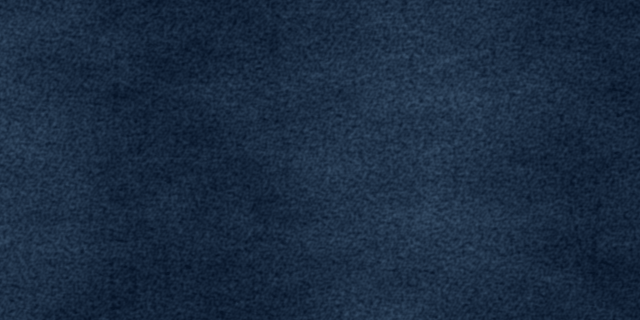
A Shadertoy shader for this texture:

```glsl
// Worn navy denim: broad vertical bands of shade carry cloudy fading,
// pale horizontal scuffs, soft vertical creases, dark flecks and a fine grain.
// Every layer is gradient noise, stretched or turned to suit the cloth.

const float TAU = 6.2831853;
const vec3 DEEP_NAVY = vec3(0.055, 0.115, 0.195);
const vec3 FADED_BLUE = vec3(0.162, 0.243, 0.335);

// Unit gradient direction for a lattice cell, from an integer hash.
vec2 cellGradient(vec2 cell, float seed) {
    ivec3 k = ivec3(cell, seed);
    uint h = uint(k.x) * 1597334677u ^ uint(k.y) * 3812015801u ^ uint(k.z) * 2798796415u;
    h = (h ^ (h >> 15u)) * 2246822519u;
    h = (h ^ (h >> 13u)) * 3266489917u;
    float angle = TAU * float((h ^ (h >> 16u)) & 65535u) / 65536.0;
    return vec2(cos(angle), sin(angle));
}

// Gradient noise, about -0.7 to 0.7.
float gradientNoise(vec2 p, float seed) {
    vec2 cell = floor(p);
    vec2 f = p - cell;
    vec2 w = f * f * f * (f * (f * 6.0 - 15.0) + 10.0);
    vec2 e = vec2(1.0, 0.0);
    float a = dot(cellGradient(cell, seed), f);
    float b = dot(cellGradient(cell + e.xy, seed), f - e.xy);
    float c = dot(cellGradient(cell + e.yx, seed), f - e.yx);
    float d = dot(cellGradient(cell + e.xx, seed), f - e.xx);
    return mix(mix(a, b, w.x), mix(c, d, w.x), w.y);
}

float cloudNoise(vec2 p, float seed) {
    float sum = 0.0;
    float weight = 1.0;
    for (int octave = 0; octave < 4; octave++) {
        sum += weight * gradientNoise(p, seed + float(octave));
        p = p * 2.03 + 7.3;
        weight *= 0.6;
    }
    return sum;
}

vec2 turn(vec2 p, float angle) {
    float c = cos(angle), s = sin(angle);
    return vec2(c * p.x - s * p.y, s * p.x + c * p.y);
}

// Soft spot of influence, 1 at its centre.
float softSpot(vec2 p, vec2 centre, vec2 radius) {
    vec2 q = (p - centre) / radius;
    return exp(-dot(q, q));
}

// Broad light: dark folds repeat across, and the top and bottom dim.
float bandShade(vec2 p) {
    float sway = 0.06 * gradientNoise(p * vec2(1.5, 2.0), 3.0);
    float across = -cos(TAU * (p.x + sway - 0.57) / 1.4);
    float fromMiddle = (p.y - 0.54) * 2.0;
    return 0.25 * across - 0.17 * fromMiddle * fromMiddle;
}

// Pale, slightly rising scuffs; strongest in the upper middle.
float scuffs(vec2 p) {
    vec2 q = turn(p, -0.14);
    float wisp = gradientNoise(q * vec2(9.0, 48.0) + cloudNoise(p * 8.0, 20.0), 21.0);
    float worn = 0.3 + softSpot(p, vec2(1.2, 0.82), vec2(0.28, 0.13));
    return smoothstep(0.12, 0.5, wisp) * worn;
}

// Thin vertical creases gathered in patches.
float creases(vec2 p) {
    float bend = 0.4 * gradientNoise(p * 6.0, 30.0);
    float line = gradientNoise(vec2(p.x * 32.0 + bend, p.y * 4.0), 31.0);
    float patches = smoothstep(-0.1, 0.4, gradientNoise(p * vec2(4.0, 2.5), 32.0));
    return smoothstep(0.1, 0.5, line) * patches;
}

// Fine cloth grain: a diagonal weave, round tufts and short cross threads.
float clothGrain(vec2 p) {
    float weave = gradientNoise(turn(p, 0.62) * vec2(112.0, 92.0), 40.0);
    float tufts = gradientNoise(turn(p, 0.31) * 66.0, 41.0);
    float threads = gradientNoise(turn(p, 0.03) * vec2(42.0, 107.0), 42.0);
    return 0.62 * weave + 0.46 * tufts + 0.4 * threads;
}

void mainImage(out vec4 fragColor, in vec2 fragCoord) {
    vec2 p = fragCoord / iResolution.y;

    // Large shapes
    float tone = 0.52 + bandShade(p);
    tone += 0.26 * cloudNoise(p * vec2(3.0, 5.0), 10.0);
    tone += 0.18 * cloudNoise(p * vec2(7.0, 20.0), 15.0);

    // Wear marks
    float fleck = gradientNoise(turn(p, 0.2) * vec2(36.0, 52.0), 50.0);
    tone += 0.32 * scuffs(p) - 0.24 * creases(p);
    tone -= 0.3 * smoothstep(0.28, 0.55, fleck);

    // Grain shows a little more where the cloth is faded
    tone += clothGrain(p) * mix(0.75, 1.15, clamp(tone, 0.0, 1.0));

    vec3 cloth = mix(DEEP_NAVY, FADED_BLUE, clamp(tone, -0.3, 1.45));
    fragColor = vec4(cloth, 1.0);
}
```
